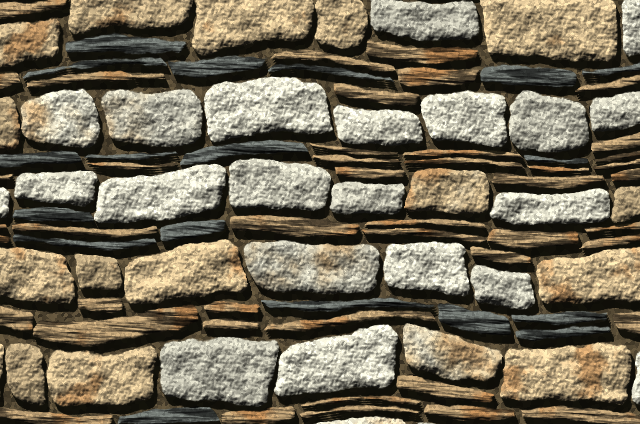
Write a WebGL 1 fragment shader that draws this texture.

```glsl
precision highp float;
// Sunlit dry stone wall: granite blocks in courses, with thin slates wedged between them.
uniform vec2 u_resolution;

const float COURSE = 0.2;                       // height of one block row plus one slate row
const vec2 TO_SUN = vec2(-0.42, 0.91);
const vec3 SHADOW = vec3(0.065, 0.06, 0.035);
const vec3 MORTAR = vec3(0.50, 0.43, 0.31);
const vec3 GRANITE = vec3(0.82, 0.81, 0.735);
const vec3 SANDY = vec3(0.78, 0.69, 0.53);
const vec3 RUST = vec3(0.62, 0.43, 0.25);
const vec3 SLATE = vec3(0.66, 0.56, 0.41);
const vec3 BLUE_SLATE = vec3(0.40, 0.42, 0.40);

struct Stone {
  float dist;      // signed distance to the outline, negative inside
  float slate;     // 1 for a thin slate, 0 for a block
  float protrude;  // how far it stands out of the wall
  float key;       // random value of this stone
};

float hash(vec2 p) {
  p = fract(p * vec2(0.1031, 0.1137) + 0.37);
  p += dot(p, p.yx + 33.33);
  return fract((p.x + p.y) * p.x * 17.31);
}

// Layered, mutually bent sines, about -1 to 1
float layered(vec2 p, float seed) {
  float sum = 0.0, amp = 0.5;
  for (int i = 0; i < 5; i++) {
    p += seed * 7.3 + 1.7;
    sum += amp * sin(p.x + 1.4 * sin(p.y * 0.83)) * cos(0.6 * p.y + sin(p.x * 0.57));
    p = mat2(0.8, 0.6, -0.6, 0.8) * p * 1.9;
    amp *= 0.58;
  }
  return sum * 1.3;
}

// Cellular noise: distance to the nearest grain and that grain's random value
vec2 cellular(vec2 p) {
  vec2 cell = floor(p), best = vec2(9.0, 0.0);
  for (int y = -1; y <= 1; y++)
  for (int x = -1; x <= 1; x++) {
    vec2 c = cell + vec2(float(x), float(y));
    float d = length(c + vec2(hash(c), hash(c + 71.3)) - p);
    if (d < best.x) best = vec2(d, hash(c + 23.7));
  }
  return best;
}

float joint(float i, float seed) { return i + 0.62 * (hash(vec2(i, seed)) - 0.5); }

// Left joint, right joint and index of the stone at u
vec3 span(float u, float seed) {
  float i = floor(u);
  if (u < joint(i, seed)) i -= 1.0;
  else if (u >= joint(i + 1.0, seed)) i += 1.0;
  return vec3(joint(i, seed), joint(i + 1.0, seed), i);
}

float outline(vec2 q, vec2 ext, float slate, float key) {
  float lean = fract(key * 17.0) - 0.5, taper = fract(key * 41.0) - 0.5;
  q.y += q.x * lean * 0.09;
  vec2 n = clamp(q / ext, -1.0, 1.0);
  ext *= 1.0 + vec2(0.16 * lean * n.y, 0.26 * taper * n.x - 0.12);
  ext.y *= 1.0 - slate * 0.3 * n.x * n.x;
  float r = min(ext.x, ext.y) * mix(0.25, 0.6, fract(key * 29.0));
  vec2 e = abs(q) - ext + r;
  return length(max(e, 0.0)) + min(max(e.x, e.y), 0.0) - r;
}

Stone stoneAt(vec2 p) {
  vec2 w = p + vec2(0.012 * sin(p.y * 17.0 + 2.0 * p.x), 0.022 * sin(p.y * 9.0 + 1.0));
  w.y += 0.016 * sin(p.x * 5.3 + p.y * 2.0) + 0.009 * sin(p.x * 12.7 - p.y * 5.0);
  float course = floor(w.y / COURSE), base = course * COURSE;
  float split = base + COURSE * mix(0.65, 0.78, hash(vec2(course, 5.0)));
  float slate = step(split, w.y);
  float seed = course * 2.0 + slate + 11.0, width = mix(0.245, 0.27, slate);
  vec3 s = span(w.x / width + hash(vec2(seed, 3.0)), seed);
  float left = (s.x - hash(vec2(seed, 3.0))) * width;
  vec2 lo = vec2(left, mix(base, split, slate));
  vec2 hi = vec2(left + (s.y - s.x) * width, mix(split, base + COURSE, slate));
  float key = hash(vec2(s.z * 3.1, seed * 1.7));

  // Some places hold two stones, one on the other
  if (key < 0.38) {
    bool slateBelow = key < 0.22;
    float cut = mix(lo.y, hi.y, slate > 0.5 ? 0.5 : (slateBelow ? 0.31 : 0.7));
    bool below = w.y < cut;
    if (below) hi.y = cut; else lo.y = cut;
    if (below == slateBelow) slate = 1.0;
    key = hash(vec2(s.z * 5.3 + (below ? 9.0 : 2.0), seed * 2.3));
  }
  vec2 ext = (hi - lo) * 0.5 - mix(0.004, 0.008, fract(key * 13.0)) * vec2(1.0, 0.75);
  float d = outline(w - (lo + hi) * 0.5, ext, slate, key);
  d += mix(0.006, 0.0045, slate) * layered(p * vec2(38.0, 45.0), key);
  return Stone(d, slate, mix(0.6, 0.15, slate) + 0.4 * fract(key * 53.0), key);
}

float streaks(vec2 p, float key) {
  return layered(vec2(p.x * 13.0, (p.y + p.x * 0.12 * (key - 0.5)) * 125.0), key);
}

float relief(vec2 p, Stone s) {
  float bevel = mix(0.018, 0.01, s.slate);
  float e = 1.0 - clamp(-s.dist / bevel, 0.0, 1.0);
  float rough = 0.011 * layered(p * 27.0, s.key) - 0.0022 * cellular(p * 95.0).x;
  return bevel * 0.6 * (1.0 - e * e) + mix(rough, 0.005 * streaks(p, s.key), s.slate);
}

vec3 stoneColour(vec2 p, Stone s) {
  vec2 fine = cellular(p * 165.0), coarse = cellular(p * 75.0);
  float patches = layered(p * 19.0, s.key + 2.0);
  float pick = fract(s.key * 97.0);
  vec3 block = mix(GRANITE, SANDY, smoothstep(0.58, 0.75, pick + 0.1 * patches));
  block = mix(block, RUST, 0.6 * smoothstep(0.25, 0.8, patches) * smoothstep(0.5, 0.8, pick));
  block *= mix(1.04, 0.84, fract(s.key * 61.0));
  block *= 0.84 + 0.25 * fine.y + 0.1 * coarse.y - 0.3 * step(0.9, fine.y);
  vec3 layers = mix(SLATE, RUST, smoothstep(0.0, 0.7, patches) * 0.75);
  layers = mix(layers, BLUE_SLATE, step(0.8, pick));
  layers *= 0.85 + 0.25 * fine.y;
  layers *= 1.0 - 0.6 * smoothstep(0.05, 0.6, streaks(p + 3.0, s.key));
  return mix(block, layers, s.slate);
}

void main() {
  vec2 p = gl_FragCoord.xy / u_resolution.y + vec2(0.35, 2.13);
  float soft = 0.8 / u_resolution.y, stepLen = 0.004;
  Stone s = stoneAt(p);
  float mask = smoothstep(soft, -soft, s.dist);

  // Shadows cast by stones nearer the sun
  float onGap = 0.0, onStone = 0.0;
  for (int i = 1; i <= 4; i++) {
    Stone caster = stoneAt(p + TO_SUN * 0.006 * float(i));
    float hit = smoothstep(0.002, -0.002, caster.dist);
    onGap = max(onGap, hit);
    float reach = caster.protrude - s.protrude - 0.22 * float(i - 1);
    if (abs(caster.key - s.key) > 0.0001) onStone = max(onStone, hit * smoothstep(0.05, 0.2, reach));
  }

  // Slope toward the sun sets the light on each face
  vec2 q = p + TO_SUN * stepLen;
  float slope = (relief(q, stoneAt(q)) - relief(p, s)) / stepLen;
  float light = clamp(0.94 - 0.75 * slope, 0.12, 1.2);
  vec3 face = mix(stoneColour(p, s) * light, SHADOW * 1.4, onStone * 0.92);
  vec3 gap = MORTAR * (0.55 + 0.6 * cellular(p * 120.0).y);
  gap = mix(gap, SHADOW * (0.8 + 0.4 * cellular(p * 60.0).y), max(onGap, 0.3));
  gl_FragColor = vec4(mix(gap, face, mask), 1.0);
}
```
